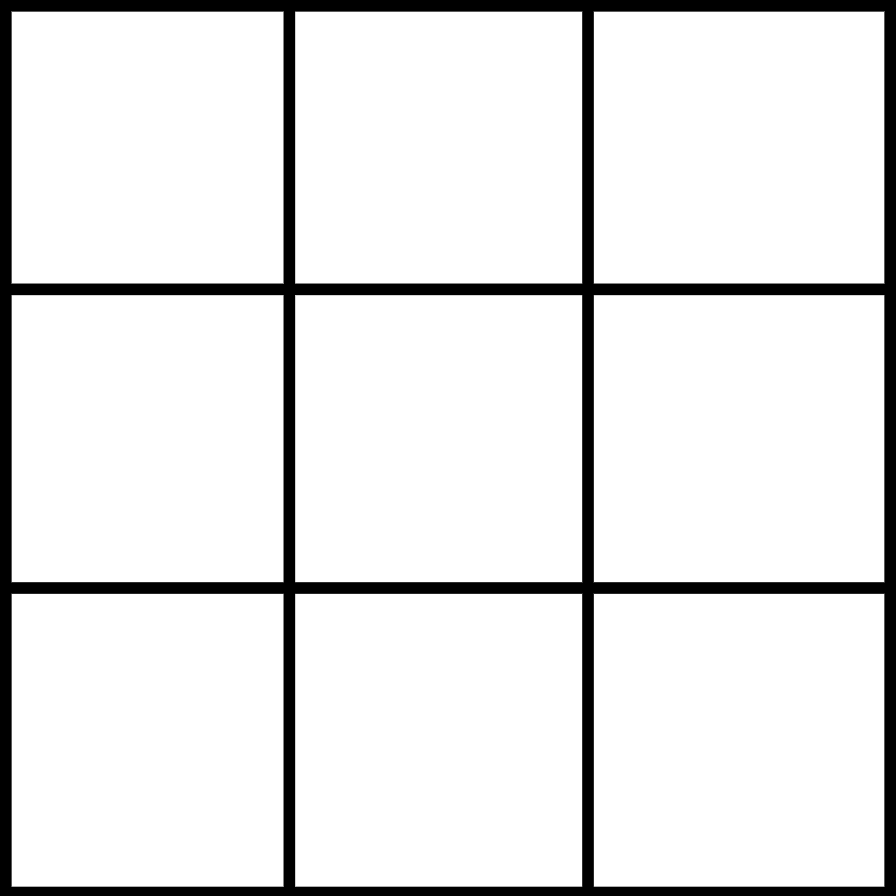
Write a Shadertoy shader that draws this pattern.

```glsl
// A three by three grid of white cells ruled in black inside a black frame.
// The nearest inner rule is found by rounding; the frame is measured from the
// canvas edges, and both distances are joined into one antialiased mask.

#define CELLS 3.0               // repeats across and down
#define RULE_WIDTH 0.0130       // thickness of the inner rules
#define RULE_SHIFT 0.0104       // rules sit this far left of and above even thirds
#define FRAME_WIDTH 0.0130      // left, top and right frame bars
#define FRAME_BOTTOM 0.0104     // slightly thinner bottom bar
#define PAPER_COLOR vec3(1.0)
#define INK_COLOR vec3(0.0)

// Signed distance to the nearest inner rule, negative inside the ink
float ruleDistance(vec2 p) {
    vec2 index = clamp(round((p + RULE_SHIFT) * CELLS), 1.0, CELLS - 1.0);
    vec2 offset = abs(p - index / CELLS + RULE_SHIFT);
    return min(offset.x, offset.y) - 0.5 * RULE_WIDTH;
}

// Signed distance to the outer frame, negative inside the ink
float frameDistance(vec2 p) {
    vec2 nearSide = p - FRAME_WIDTH;
    vec2 farSide = 1.0 - p - vec2(FRAME_WIDTH, FRAME_BOTTOM);
    vec2 inset = min(nearSide, farSide);
    return min(inset.x, inset.y);
}

void mainImage(out vec4 fragColor, in vec2 fragCoord) {
    // Canvas units, measured from the top left corner
    vec2 p = fragCoord / iResolution.xy;
    p.y = 1.0 - p.y;

    // Blend over one pixel at the edges
    float pixel = 1.0 / min(iResolution.x, iResolution.y);
    float inkDistance = min(ruleDistance(p), frameDistance(p));
    float paper = clamp(0.5 + inkDistance / pixel, 0.0, 1.0);

    fragColor = vec4(mix(INK_COLOR, PAPER_COLOR, paper), 1.0);
}
```
